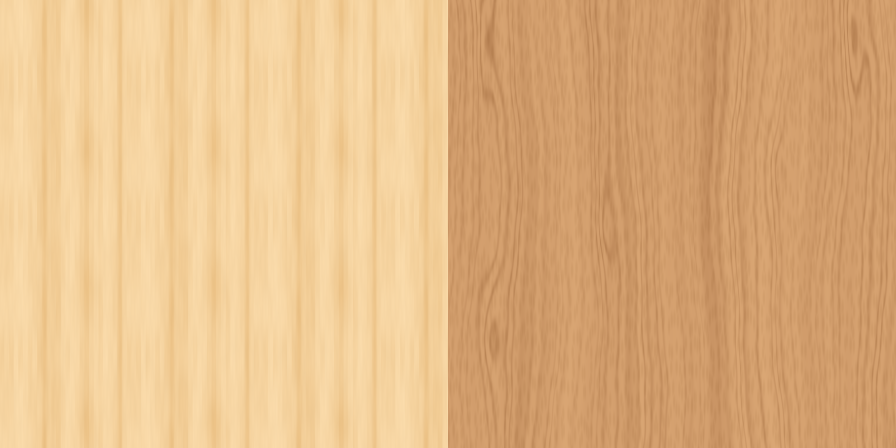
A Shadertoy shader for this texture:

```glsl
// Two wood veneers side by side: pale striped bamboo and warm cherry.
// Bamboo is built from repeating hashed strips; cherry from growth-ring contours
// bent by elongated bumps, with layered-sine tones and stretched cellular pores.

const float SEAM = 1.0;                  // boundary, in canvas heights
const vec2 BAMBOO_TILE = vec2(0.284, 0.31);
const float STRIPS_PER_TILE = 27.0;
const vec3 BAMBOO_PALE = vec3(0.982, 0.865, 0.680);
const vec3 BAMBOO_DEEP = vec3(0.915, 0.745, 0.505);
const vec3 CHERRY_PALE = vec3(0.860, 0.660, 0.460);
const vec3 CHERRY_DEEP = vec3(0.770, 0.560, 0.375);
const vec3 RING_SHADE = vec3(0.105, 0.110, 0.100);
const float RING_DENSITY = 46.0;
const vec2 KNOT_SIZE = vec2(0.024, 0.125);
const float KNOT_BEND = 0.036;
const vec2 KNOTS[5] = vec2[5](
    vec2(1.094, 0.91), vec2(1.092, 0.26), vec2(1.345, 0.47),
    vec2(1.733, 0.61), vec2(1.908, 0.92));

float hash(vec2 p) {
    p = fract(p * vec2(0.1031, 0.1137));
    p += dot(p, p.yx + 33.33);
    return fract((p.x + p.y) * p.y * 17.0);
}

float bell(float x, float width) {
    return exp(-x * x / (width * width));
}

// Distance to the nearest scattered cell point.
float cellular(vec2 p) {
    vec2 cell = floor(p);
    float nearest = 2.0;
    for (int j = -1; j <= 1; j++) {
        for (int i = -1; i <= 1; i++) {
            vec2 c = cell + vec2(float(i), float(j));
            vec2 site = c + vec2(hash(c), hash(c + 57.0));
            nearest = min(nearest, length(p - site));
        }
    }
    return nearest;
}

// Tone of one strip, fading between random values along its length.
float stripTone(float id, float y) {
    float row = floor(y);
    float f = smoothstep(0.1, 0.9, fract(y));
    float here = hash(vec2(id, mod(row, 3.0)));
    float next = hash(vec2(id, mod(row + 1.0, 3.0)));
    return mix(here, next, f);
}

// Signed distance, in tiles, to a repeated position.
float tiled(float x, float center) {
    return fract(x - center + 0.5) - 0.5;
}

vec3 bamboo(vec2 p, float pixel) {
    vec2 tile = p / BAMBOO_TILE;
    float s = tile.x * STRIPS_PER_TILE;
    float id = mod(floor(s), STRIPS_PER_TILE);
    float nextId = mod(id + 1.0, STRIPS_PER_TILE);
    float edge = pixel * STRIPS_PER_TILE / BAMBOO_TILE.x;
    float blend = smoothstep(1.0 - min(edge, 0.9), 1.0, fract(s));
    float along = tile.y * 3.0;
    float shifting = mix(stripTone(id, along), stripTone(nextId, along), blend);
    float steady = mix(hash(vec2(id, 41.0)), hash(vec2(nextId, 41.0)), blend);
    float depth = 0.10 + 0.25 * shifting + 0.34 * steady;

    // Darker seams, pale lanes and short shaded patches.
    depth += 0.36 * bell(tiled(tile.x, 0.35), 0.022);
    depth += 0.38 * bell(tiled(tile.x, 0.945), 0.020);
    depth -= 0.17 * bell(tiled(tile.x, 0.20), 0.065);
    depth -= 0.15 * bell(tiled(tile.x, 0.52), 0.060);
    depth -= 0.13 * bell(tiled(tile.x, 0.83), 0.045);
    depth += 0.32 * bell(tiled(tile.x, 0.69), 0.075)
           * bell(tiled(tile.y, 0.17), 0.22);

    float fiber = cellular(p * vec2(150.0, 14.0)) - 0.5;
    return mix(BAMBOO_PALE, BAMBOO_DEEP, clamp(depth, 0.0, 1.0)) - 0.018 * fiber;
}

vec3 cherry(vec2 p) {
    // Ring coordinate: slow drift plus closed, tall arches.
    float across = p.x + 0.014 * sin(p.y * 5.0 + p.x * 7.0)
                 + 0.004 * sin(p.y * 13.0 - p.x * 19.0)
                 + 0.0012 * sin(p.y * 41.0 + p.x * 33.0);
    float arches = 0.0;
    for (int i = 0; i < 5; i++) {
        vec2 d = (p - KNOTS[i]) / KNOT_SIZE;
        arches += exp(-dot(d, d));
    }
    float ring = (across + KNOT_BEND * arches) * RING_DENSITY;
    ring += 0.45 * sin(across * 61.0) + 0.25 * sin(across * 137.0);
    float visible = 1.0 - smoothstep(0.3, 0.65, fwidth(ring));
    float line = pow(0.5 + 0.5 * sin(ring * 6.28318), 3.0);
    float strength = 0.40 + 0.20 * sin(across * 23.0 + p.y * 2.0)
                   + 0.30 * min(arches, 1.0);

    // Broad heartwood bands and layered fine streaks.
    float depth = 0.36 + 0.08 * sin(across * 17.0 + 1.0)
                + 0.07 * sin(across * 83.0 + sin(p.y * 4.0))
                + 0.05 * sin(across * 211.0 + 2.0 * sin(p.y * 7.0));
    depth += 0.30 * bell(across - 1.338, 0.030);
    depth += 0.34 * bell(across - 1.590, 0.026);
    depth += 0.18 * bell(across - 1.025, 0.035);

    float pore = 1.0 - smoothstep(0.1, 0.55, cellular(p * vec2(125.0, 20.0)));
    vec3 wood = mix(CHERRY_PALE, CHERRY_DEEP, clamp(depth, 0.0, 1.0));
    return wood - RING_SHADE * line * strength * visible - 0.028 * (pore - 0.35);
}

void mainImage(out vec4 fragColor, in vec2 fragCoord) {
    float pixel = 1.0 / iResolution.y;
    vec2 p = fragCoord * pixel;
    float side = smoothstep(-0.5, 0.5, (p.x - SEAM) / pixel);
    vec3 color = mix(bamboo(p, pixel), cherry(p), side);
    fragColor = vec4(clamp(color, 0.0, 1.0), 1.0);
}
```
